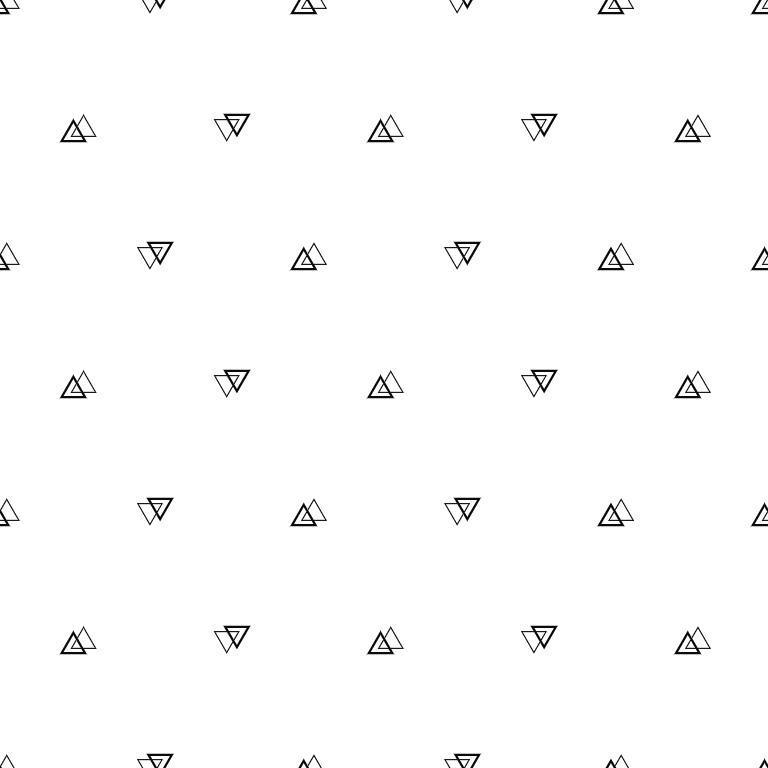
A Shadertoy shader for this pattern:

```glsl
// Sparse staggered grid of small motifs on white: each is a bold and a thin
// triangle outline overlapping, with every second column turned upside down.
// Built from a mitred triangle distance, stroked with box-filtered coverage.

const float COLUMNS = 5.0;
const float ROWS = 6.0;
const float GRID_SHIFT = 0.002;
const vec3 PAPER = vec3(1.0);
const vec3 INK = vec3(0.03);

// Signed distance to the sides of an upright equilateral triangle, sharp corners.
float triangleDistance(vec2 p, float inradius) {
    return max(-p.y, 0.8660254 * abs(p.x) + 0.5 * p.y) - inradius;
}

// Fraction of a pixel covered by a line centred on distance zero.
float strokeCoverage(float dist, float width, float pixel) {
    vec2 edges = vec2(0.5, -0.5) * width - dist;
    vec2 filled = clamp(edges / pixel + 0.5, 0.0, 1.0);
    return filled.x - filled.y;
}

// Ink of one upright motif centred at the origin.
float motifInk(vec2 p, float pixel) {
    float boldDist = triangleDistance(p - vec2(-0.0065, -0.0083), 0.0088);
    float thinDist = triangleDistance(p - vec2(0.0068, -0.0018), 0.0091);
    float bold = strokeCoverage(boldDist, 0.0029, pixel);
    float thin = strokeCoverage(thinDist, 0.00145, pixel);
    return max(bold, thin);
}

// Ink of the staggered grid; the column count wraps at the canvas edge.
float gridInk(vec2 p, float pixel) {
    float row = floor(p.y * ROWS + 0.5);
    float stagger = 0.5 * mod(row, 2.0);
    float across = (p.x - GRID_SHIFT) * COLUMNS - stagger;
    float column = floor(across + 0.5);
    vec2 local = vec2((across - column) / COLUMNS, p.y - row / ROWS);

    // Half turn for odd columns.
    float turn = 1.0 - 2.0 * mod(mod(column, COLUMNS), 2.0);
    return motifInk(local * turn, pixel);
}

void mainImage(out vec4 fragColor, in vec2 fragCoord) {
    float pixel = 1.0 / iResolution.y;
    float ink = gridInk(fragCoord * pixel, pixel);
    fragColor = vec4(mix(PAPER, INK, ink), 1.0);
}
```
